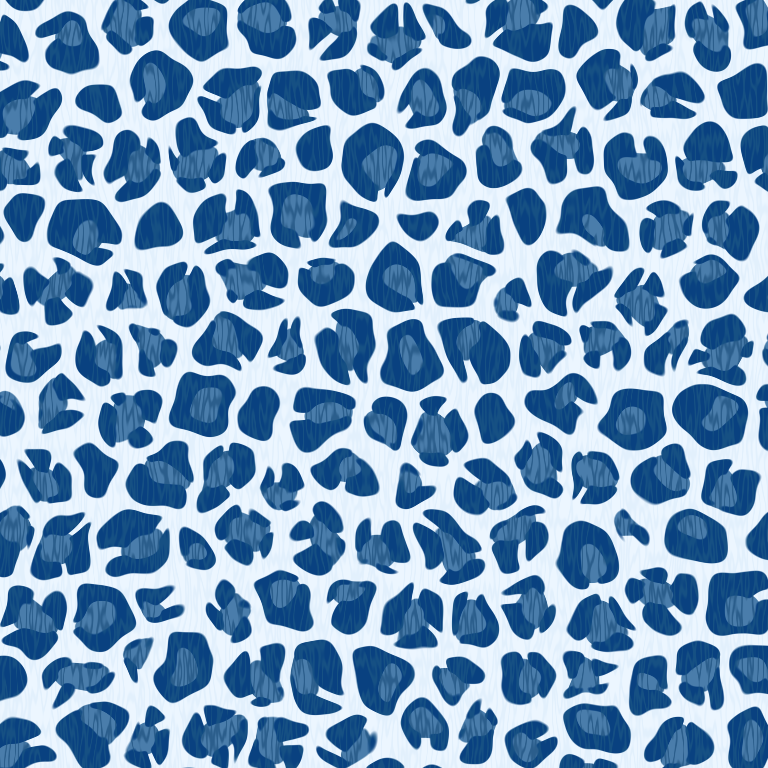
Reproduce this pattern procedurally as a Shadertoy shader.

```glsl
// Leopard rosettes in blue: a jittered, weighted cell diagram gives each spot a
// rounded outline; a hollow and random gaps split it into dark lobes around a
// paler core. Fine upright strands of gradient noise grain every colour.

const float CELLS = 12.0;          // spots across the canvas
const float JITTER = 0.54;         // scatter of the spot centres
const float SIZE_SPREAD = 0.26;    // weight difference of large and small spots
const float ROUNDNESS = 11.0;      // lower is rounder
const float MARGIN = 0.062;        // half the channel between spots
const float WARP = 0.22;           // waviness of all outlines
const float SOLID_SHARE = 0.09;    // spots without a core
const vec2 STRAND_FREQ = vec2(150.0, 22.0);
const float TAU = 6.2831853;

const vec3 GROUND = vec3(0.925, 0.965, 1.0);
const vec3 GROUND_STRAND = vec3(0.885, 0.940, 0.990);
const vec3 CORE = vec3(0.29, 0.49, 0.67);
const vec3 CORE_STRAND = vec3(0.17, 0.37, 0.55);
const vec3 LOBE = vec3(0.035, 0.255, 0.50);
const vec3 LOBE_STRAND = vec3(0.085, 0.315, 0.515);

vec2 hash2(vec2 p) {
    vec3 q = fract(p.xyx * vec3(0.1031, 0.1030, 0.0973));
    q += dot(q, q.yzx + 33.33);
    return fract((q.xx + q.yz) * q.zy);
}

float gradientDot(vec2 corner, vec2 offset) {
    float a = TAU * hash2(corner).x;
    return dot(vec2(cos(a), sin(a)), offset);
}

float gradientNoise(vec2 p) {
    vec2 i = floor(p), f = p - i;
    vec2 u = f * f * f * (f * (f * 6.0 - 15.0) + 10.0);
    vec2 e = vec2(1.0, 0.0);
    return mix(mix(gradientDot(i, f), gradientDot(i + e, f - e), u.x),
               mix(gradientDot(i + e.yx, f - e.yx), gradientDot(i + 1.0, f - 1.0), u.x), u.y);
}

float smoothMin(float a, float b, float k) {
    float h = max(k - abs(a - b), 0.0) / k;
    return min(a, b) - 0.25 * h * h * k;
}

float smoothMax(float a, float b, float k) { return -smoothMin(-a, -b, k); }

// Spot centre in xy, weight in z; alternate rows are staggered
vec3 spotSite(vec2 cell) {
    vec2 shift = vec2(0.5 * mod(cell.y, 2.0), 0.0);
    vec2 centre = cell + 0.5 + shift + JITTER * (hash2(cell) - 0.5);
    float size = smoothstep(0.0, 0.4, hash2(cell + 71.0).x);
    return vec3(centre, SIZE_SPREAD * size);
}

// Distances to the dark lobes (x) and to the core (y), negative inside
vec2 rosette(vec2 p) {
    vec2 base = floor(p), home = base;
    vec3 site = vec3(0.0);
    float nearest = 1e5;
    for (int y = -2; y <= 2; y++)
    for (int x = -2; x <= 2; x++) {
        vec2 cell = base + vec2(x, y);
        vec3 s = spotSite(cell);
        vec2 d = s.xy - p;
        float power = dot(d, d) - s.z;
        if (power < nearest) { nearest = power; home = cell; site = s; }
    }

    // Smooth distance to the borders of the owning cell
    float sum = 0.0;
    for (int y = -2; y <= 2; y++)
    for (int x = -2; x <= 2; x++) {
        vec2 cell = base + vec2(x, y);
        if (cell == home) continue;
        vec3 s = spotSite(cell);
        vec2 d = s.xy - p;
        float border = (dot(d, d) - s.z - nearest) / (2.0 * distance(s.xy, site.xy));
        sum += exp(-ROUNDNESS * border);
    }
    vec2 kind = hash2(home + 71.0), form = hash2(home + 23.0);
    float outline = MARGIN + 0.035 * form.x + log(sum) / ROUNDNESS;
    if (kind.x < SOLID_SHARE) return vec2(outline, 1.0);

    // Oval hollow, off centre and turned at random
    float turn = TAU * form.y;
    vec2 axis = vec2(cos(turn), sin(turn));
    vec2 q = p - site.xy - 0.13 * (hash2(home + 47.0) - 0.5);
    vec2 oval = vec2(dot(q, axis) * 0.84, dot(q, vec2(-axis.y, axis.x)) * 1.16);
    float radius = mix(0.15, 0.225, site.z / SIZE_SPREAD);
    float cut = smoothMax(length(oval) - radius, outline + 0.09, 0.06);
    float core = smoothMax(length(oval) - radius - 0.09, outline + 0.015, 0.04);

    // Gaps run outwards and widen, leaving rounded lobes
    float gaps = floor(0.6 + 4.2 * kind.y);
    for (float i = 0.0; i < gaps; i++) {
        vec2 r = hash2(home + 13.0 * i + 101.0);
        float angle = turn + TAU * (i + 0.45 * (r.x - 0.5)) / gaps;
        vec2 dir = vec2(cos(angle), sin(angle));
        float along = max(dot(q, dir), 0.0);
        float gap = length(q - dir * along) - mix(0.01, 0.055, r.y) - 0.08 * along;
        cut = smoothMin(cut, gap, 0.07);
    }
    return vec2(smoothMax(outline, -cut, 0.10), core);
}

void mainImage(out vec4 fragColor, in vec2 fragCoord) {
    vec2 uv = fragCoord / iResolution.y;
    float soft = 0.8 * CELLS / iResolution.y;

    vec2 p = uv * CELLS;
    p += WARP * vec2(gradientNoise(p * 1.7), gradientNoise(p * 1.7 + 19.3));
    vec2 d = rosette(p);

    // Hair-like strands along the zero lines of stretched noise
    float sway = 0.006 * gradientNoise(uv * vec2(18.0, 14.0));
    float n = gradientNoise((uv + vec2(sway, 0.0)) * STRAND_FREQ);
    float strand = 1.0 - smoothstep(0.03, 0.22, abs(n));

    vec3 color = mix(GROUND, GROUND_STRAND, strand);
    color = mix(color, mix(CORE, CORE_STRAND, strand), 1.0 - smoothstep(-soft, soft, d.y));
    color = mix(color, mix(LOBE, LOBE_STRAND, strand), 1.0 - smoothstep(-soft, soft, d.x));
    fragColor = vec4(color, 1.0);
}
```
